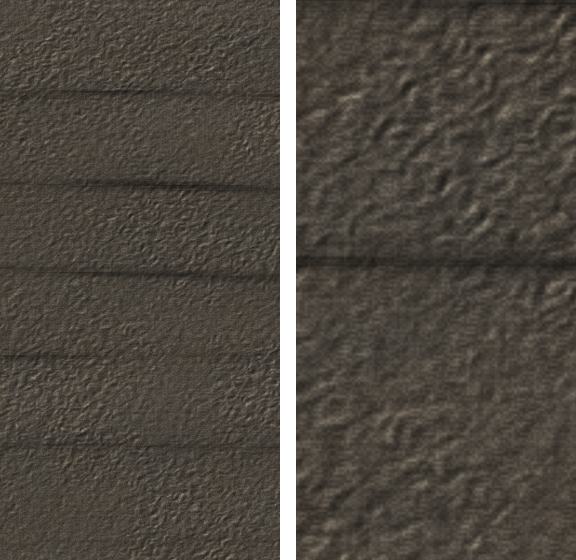
Left: the whole. Right: its middle third, enlarged.
A Shadertoy shader for this texture:

```glsl
// Dark brown-grey rough stone with slanted grainy relief and streaky horizontal veins.

#define STONE_COLOR vec3(0.283, 0.262, 0.234)
#define WARM_TINT vec3(1.03, 1.0, 0.965)
#define RELIEF_SCALE vec2(50.0, 80.0)
#define RELIEF_ANGLE 0.5
#define RELIEF_DEPTH 0.62
#define GRAIN_SCALE vec2(301.0, 317.0)
#define GRAIN_DEPTH 0.36
#define VEIN_COUNT 6
#define VEIN_SPACING 0.32
#define VEIN_DEPTH 0.55
#define STREAK_DEPTH 0.2

float hash(vec2 p) {
    return fract(sin(dot(p, vec2(127.1, 311.7))) * 43758.5453);
}

// Smooth value noise, 0 to 1
float noise(vec2 p) {
    vec2 cell = floor(p);
    vec2 f = fract(p);
    f = f * f * (3.0 - 2.0 * f);
    float low = mix(hash(cell), hash(cell + vec2(1.0, 0.0)), f.x);
    float high = mix(hash(cell + vec2(0.0, 1.0)), hash(cell + vec2(1.0, 1.0)), f.x);
    return mix(low, high, f.y);
}

// Height of the rough surface; the octaves are turned to hide the lattice
float surfaceHeight(vec2 q) {
    vec2 turned = vec2(0.8 * q.x - 0.6 * q.y, 0.6 * q.x + 0.8 * q.y);
    return 0.85 * noise(q) + 0.6 * noise(turned * 1.7 + 17.3);
}

// Slope towards a light at the upper left, broken into short slanted crumbs
float relief(vec2 p) {
    float c = cos(RELIEF_ANGLE);
    float s = sin(RELIEF_ANGLE);
    vec2 warp = vec2(noise(p * 37.0 + 3.7), noise(p * 37.0 + 41.2)) - 0.5;
    vec2 bent = p + 0.011 * warp;
    vec2 along = vec2(c * bent.x + s * bent.y, c * bent.y - s * bent.x);
    vec2 q = along * RELIEF_SCALE + 60.0;
    float slope = surfaceHeight(q) - surfaceHeight(q + vec2(-0.2, 0.55));
    float patches = 0.6 * noise(p * vec2(3.0, 4.5) + 8.1) + 0.4 * noise(p * 11.0 + 2.6);
    return slope * mix(0.55, 1.25, smoothstep(0.2, 0.75, patches));
}

// Soft bands that fade along their length, strongest above the middle
float veins(vec2 p) {
    float dark = 0.0;
    for (int i = 0; i < VEIN_COUNT; i++) {
        float id = float(i);
        float drift = 0.025 * (noise(vec2(p.x * 2.0, id * 7.3)) - 0.5) - 0.012 * p.x;
        float center = 0.08 + VEIN_SPACING * id + 0.05 * (hash(vec2(id, 4.0)) - 0.5);
        float dist = p.y - center - drift;
        float core = exp(-dist * dist / 0.00022);
        float halo = exp(-abs(dist) / 0.04);
        float fade = smoothstep(0.15, 0.8, noise(vec2(p.x * 2.2 + id * 5.7, id * 3.1)));
        float strength = exp(-0.35 * abs(id - 3.7));
        dark += strength * (core * (0.15 + 0.6 * fade) + halo * 0.25);
    }
    return dark;
}

void mainImage(out vec4 fragColor, in vec2 fragCoord) {
    vec2 p = fragCoord / iResolution.x;

    // Thin layered streaks, gathered around the veins
    float vein = veins(p);
    float layers = noise(vec2(p.x * 2.5, p.y * 95.0) + 5.0);
    float lines = noise(vec2(p.x * 6.0, p.y * 231.0) + 29.0);
    float streak = smoothstep(0.5, 0.9, lines) * (0.2 + 1.8 * vein);

    // Broad tone and sharp fine grain
    float clouds = noise(p * vec2(1.5, 5.0) + 12.0) - 0.5;
    float grain = noise(p * GRAIN_SCALE + 90.0) - 0.5;

    // Combine in log brightness, so highlights reach further than shadows
    float tone = RELIEF_DEPTH * relief(p) * (1.0 - 0.4 * min(vein, 1.0));
    tone += GRAIN_DEPTH * grain + 0.1 * clouds;
    tone -= VEIN_DEPTH * vein * mix(0.2, 1.4, layers);
    tone -= STREAK_DEPTH * streak;
    tone += 0.06 * (layers - 0.5) + 0.05;

    float warmth = noise(p * vec2(9.0, 14.0) + 33.0);
    vec3 color = STONE_COLOR * mix(vec3(1.0), WARM_TINT, warmth - 0.2);
    fragColor = vec4(clamp(color * exp(tone), 0.0, 1.0), 1.0);
}
```
